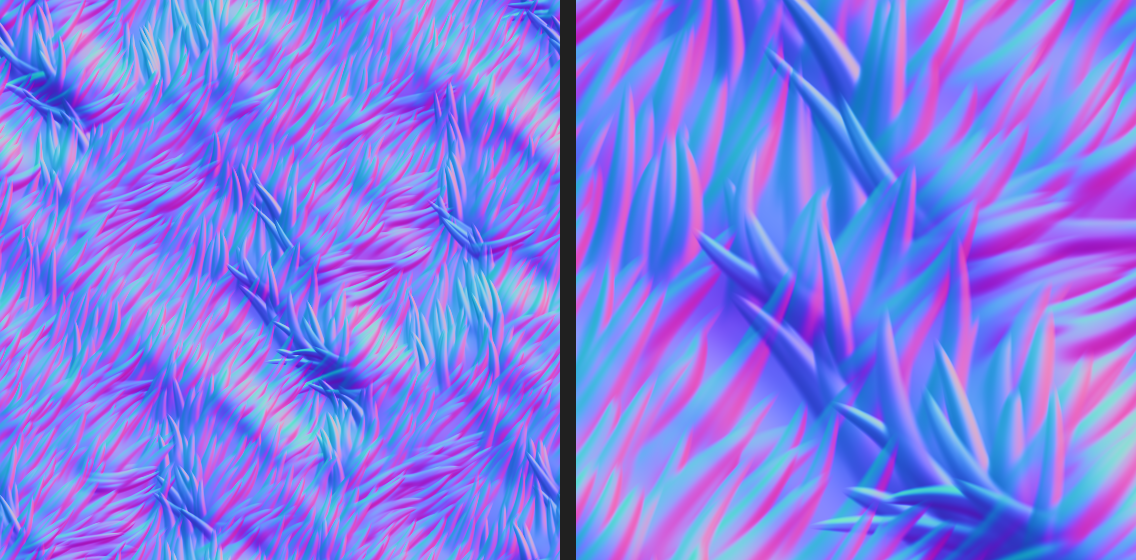
Left: the whole. Right: its middle third, enlarged.
This texture map is drawn by a WebGL 1 fragment shader. Its source:

```glsl
precision highp float;
uniform vec2 u_resolution;

#define CELLS 26.0        // strand cells across the tile
#define HALF_LENGTH 0.070 // longest half strand, below 2 / CELLS
#define HALF_WIDTH 0.0145 // widest half strand
#define BEND 0.013        // sideways curl of a strand
#define LEAN vec2(0.48, 0.82)
#define FAN 0.85          // how far tufts spread the strands
#define RELIEF 0.46       // slope of the tufts
#define STRAND_SLOPE 1.10 // slope across a strand
#define TIP_SLOPE 0.30    // slope along a strand
#define TUFTS vec2(6.0, 4.0) // tuft cells along both diagonals

vec3 hash3(vec2 cell, float seed) {
    vec3 p = fract(vec3(cell.xyx + seed * 17.3) * vec3(0.1031, 0.1030, 0.0973));
    p += dot(p, p.yxz + 33.33);
    return fract((p.xxy + p.yzz) * p.zyx);
}

float hash1(vec2 cell, float seed) {
    vec3 p = fract(vec3(cell.xyx + seed * 13.7) * 0.1031);
    p += dot(p, p.yzx + 33.33);
    return fract((p.x + p.y) * p.z);
}

// Downhill slope of value noise on diagonal axes, wrapping after n cells
vec2 noiseSlope(vec2 uv, vec2 n) {
    vec2 p = vec2(uv.x + uv.y, uv.y - uv.x) * n;
    vec2 i = floor(p);
    vec2 f = p - i;
    vec2 w = f * f * f * (f * (f * 6.0 - 15.0) + 10.0);
    vec2 dw = 30.0 * f * f * (f - 1.0) * (f - 1.0);
    vec2 lo = mod(i, n);
    vec2 hi = mod(i + 1.0, n);
    float a = hash1(lo, n.x);
    float b = hash1(vec2(hi.x, lo.y), n.x);
    float c = hash1(vec2(lo.x, hi.y), n.x);
    float d = hash1(hi, n.x);
    vec2 g = -dw * vec2(mix(b - a, d - c, w.y), mix(c - a, d - b, w.x));
    g *= vec2(1.0, 0.8);
    return 0.75 * vec2(g.x - g.y, g.x + g.y);
}

vec2 tuftSlope(vec2 uv) {
    return noiseSlope(uv, TUFTS) + 0.55 * noiseSlope(uv + 0.37, TUFTS * 2.0 - 1.0);
}

// Slope of one strand in xy, its coverage in z
vec3 strand(vec2 offset, vec2 center, vec3 look) {
    vec2 along = normalize(LEAN + FAN * tuftSlope(center));
    float turn = (look.x - 0.5) * 0.3;
    along = normalize(along + turn * vec2(along.y, -along.x));
    vec2 across = vec2(along.y, -along.x);

    float t = dot(offset, along) / (HALF_LENGTH * mix(0.6, 1.0, look.y));
    float side = dot(offset, across) + BEND * (look.z * 1.8 - 0.9) * t * t;
    float width = HALF_WIDTH * mix(0.6, 1.0, look.x) * sqrt(max(1.0 - t, 0.0));
    float u = side / max(width, 0.0005);

    float cover = 1.0 - smoothstep(0.55, 1.0, abs(u));
    cover *= smoothstep(-1.0, -0.3, t) * (1.0 - smoothstep(0.7, 1.0, t));

    // Rounded flanks with faint hair lines
    float flank = 1.4 * smoothstep(-0.05, 0.6, u) - 0.9 * (1.0 - smoothstep(-0.7, 0.1, u));
    flank += 0.1 * sin(u * 8.0 + look.z * 20.0);
    vec2 slope = across * flank * STRAND_SLOPE * mix(0.55, 1.25, look.z);
    return vec3(slope + along * TIP_SLOPE * t, cover);
}

// Overlapping strands, painted from the top row down
vec2 furSlope(vec2 uv) {
    vec2 base = floor(uv * CELLS);
    vec2 slope = vec2(0.0);
    for (int j = 0; j < 5; j++) {
        for (int i = 0; i < 5; i++) {
            vec2 cell = base + vec2(float(i) - 2.0, 2.0 - float(j));
            vec2 id = mod(cell, CELLS);
            for (int k = 0; k < 2; k++) {
                vec3 place = hash3(id, 1.0 + float(k));
                vec3 look = hash3(id, 5.0 + float(k));
                vec2 center = (cell + place.xy) / CELLS;
                vec3 s = strand(uv - center, center, look);
                slope = mix(slope, s.xy, s.z * mix(0.65, 1.0, place.z));
            }
        }
    }
    return slope;
}

void main() {
    vec2 uv = gl_FragCoord.xy / u_resolution;

    // Tufts are steeper on the root side
    vec2 tuft = tuftSlope(uv);
    tuft *= 1.0 + 0.5 * max(0.0, -dot(tuft, LEAN));

    vec3 normal = normalize(vec3(furSlope(uv) + RELIEF * tuft, 1.0));
    gl_FragColor = vec4(normal * 0.5 + 0.5, 1.0);
}
```
